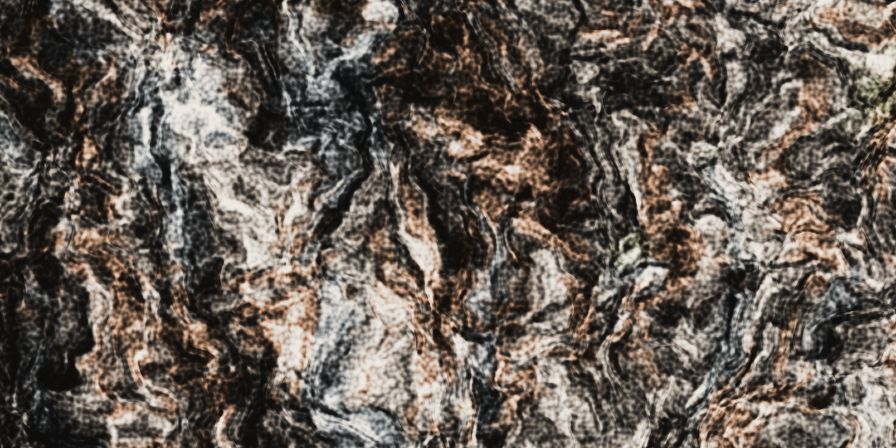
This texture is drawn by a WebGL 1 fragment shader. Its source:

```glsl
precision highp float;
// Weathered cliff face: rusty, streaked rock with dark clefts, pale veins and grit.
uniform vec2 u_resolution;

#define CONTRAST 1.75
#define EXPOSURE 0.0
#define STREAKS 0.36
#define FACETS 0.42
#define RELIEF 1.25
#define GRIT 0.44
#define NEUTRAL vec3(1.07, 0.99, 0.91)
#define RUST vec3(1.32, 0.94, 0.69)
#define COOL vec3(0.95, 1.01, 1.04)
#define MOSS vec3(1.04, 1.04, 0.72)

vec2 hash2(vec2 p) {
  vec3 h = fract(p.xyx * vec3(0.1031, 0.1030, 0.0973));
  h += dot(h, h.yzx + 33.33);
  return fract((h.xx + h.yz) * h.zy);
}

float slope(vec2 cell, vec2 offset) {
  float angle = 6.2832 * hash2(cell).x;
  return dot(vec2(cos(angle), sin(angle)), offset);
}

// Gradient noise scaled to about unit variance
float noise(vec2 p) {
  vec2 i = floor(p), f = p - i;
  vec2 w = f * f * f * (f * (f * 6.0 - 15.0) + 10.0);
  vec2 e = vec2(1.0, 0.0);
  float low = mix(slope(i, f), slope(i + e, f - e), w.x);
  float high = mix(slope(i + e.yx, f - e.yx), slope(i + 1.0, f - 1.0), w.x);
  return 4.7 * mix(low, high, w.y);
}

// Billowed height whose creases form the clefts
float height(vec2 p) {
  float sum = 0.0, amp = 1.0;
  for (int i = 0; i < 4; i++) {
    sum += amp * abs(noise(p));
    p = mat2(1.6, 1.2, -1.2, 1.6) * p + 7.3;
    amp *= 0.5;
  }
  return sum;
}

// Broken planes: softly joined cells, each with its own tone and tilt
float facets(vec2 p) {
  vec2 i = floor(p), f = p - i;
  float sum = 0.0, total = 0.0;
  for (int y = -1; y <= 1; y++) {
    for (int x = -1; x <= 1; x++) {
      vec2 cell = vec2(float(x), float(y));
      vec2 rnd = hash2(i + cell);
      vec2 d = f - cell - 0.15 - 0.7 * rnd;
      float w = exp(-26.0 * dot(d, d));
      vec2 tone = hash2(i + cell + 51.0);
      sum += w * (2.6 * tone.x - 1.3 + 1.6 * slope(i + cell + 19.0, d));
      total += w;
    }
  }
  return sum / max(total, 1e-9);
}

// Soft elliptical patch
float patchAt(vec2 p, vec2 centre, vec2 radius) {
  vec2 d = (p - centre) / radius;
  return exp(-dot(d, d));
}

void main() {
  vec2 p = gl_FragCoord.xy / u_resolution.y;
  vec2 warp = vec2(noise(p * 4.0), noise(p * 4.0 + 31.0));
  vec2 w = p + 0.025 * warp + 0.007 * vec2(noise(p * 17.0), noise(p * 17.0 + 9.0));

  // Bedding runs steeply down to the right, then opens into blocks
  float blocky = smoothstep(1.0, 2.0, p.x);
  vec2 bed = vec2(w.x + mix(0.25, -0.15, blocky) * (w.y - 0.5),
                  (w.y - 0.5) * mix(0.55, 0.9, blocky));

  // Broad light and dark masses
  float tone = 0.32 * noise(bed * vec2(4.5, 2.5) + 3.0);
  tone -= 1.15 * patchAt(w, vec2(0.06, 0.5), vec2(0.13, 0.6));
  tone -= 0.95 * patchAt(w, vec2(1.3, 0.75), vec2(0.25, 0.2));
  tone -= 0.9 * patchAt(w, vec2(0.87, 0.85), vec2(0.08, 0.27));
  tone -= 0.7 * patchAt(w, vec2(0.35, 0.0), vec2(0.5, 0.09));
  tone += 1.0 * patchAt(w, vec2(0.27, 0.9), vec2(0.07, 0.17));
  tone += 0.9 * patchAt(w, vec2(1.87, 0.1), vec2(0.25, 0.13));
  tone += 0.6 * patchAt(w, vec2(1.78, 0.65), vec2(0.27, 0.35));

  // Pale diagonal vein and a thin upright seam with its shadow
  float veinGap = (w.x - 0.47 - 0.42 * (0.84 - w.y)) / 0.06;
  float vein = exp(-veinGap * veinGap) * smoothstep(0.9, 0.65, w.y);
  float seamSpan = smoothstep(0.08, 0.2, p.y) * smoothstep(0.68, 0.52, p.y);
  float seamGap = (w.x - 0.95) / 0.011;
  float seam = seamSpan * exp(-seamGap * seamGap);
  float shadow = seamSpan * exp(-pow(seamGap - 2.7, 2.0) * 0.5);
  tone += 0.55 * vein + 0.9 * seam - 1.1 * shadow;

  // Streaks, broken planes, relief lit from above, and grit
  float streakShare = mix(1.0, 0.45, blocky);
  tone += STREAKS * streakShare * (0.8 * noise(bed * vec2(17.0, 4.0))
        + 0.6 * noise(bed * vec2(46.0, 9.0)));
  tone += FACETS * (0.8 * facets(bed * 11.0) + 0.7 * facets(bed * 29.0 + 5.0));
  vec2 ground = bed * 8.0;
  float h = height(ground);
  tone += RELIEF * (h - height(ground + vec2(-0.045, 0.085))) + 0.24 * (h - 1.5);
  tone += GRIT * (0.8 * noise(w * 47.0) + 0.75 * noise(p * 92.0));

  // Tone to brightness: many darks, few highlights
  float u = 1.0 / (1.0 + exp(-CONTRAST * (tone + EXPOSURE)));
  float light = 0.045 + 0.53 * u + 0.27 * u * u * u + 0.08 * pow(u, 12.0);

  // Mineral stains
  float stain = 0.5 * noise(bed * vec2(7.0, 4.0) + 13.0) + 0.35 * noise(w * 21.0 + 4.0);
  float rust = 0.7 * patchAt(w, vec2(1.12, 0.55), vec2(0.2, 0.5))
             + 0.45 * patchAt(w, vec2(0.4, 0.8), vec2(0.25, 0.25)) + stain - 0.05;
  float cool = vein + 0.5 * noise(bed * vec2(6.0, 3.0) + 40.0) - 0.35 * stain - 0.25;
  float moss = patchAt(w, vec2(1.95, 0.8), vec2(0.08, 0.07))
             + 0.7 * patchAt(w, vec2(1.4, 0.48), vec2(0.05, 0.05));
  vec3 tint = mix(NEUTRAL, RUST, 0.75 * smoothstep(0.0, 1.0, rust));
  tint = mix(tint, COOL, 0.85 * smoothstep(0.0, 0.8, cool));
  tint = mix(tint, MOSS, 0.75 * min(moss, 1.0));
  tint = mix(tint, vec3(1.02, 1.0, 0.97), smoothstep(0.55, 0.9, light));
  gl_FragColor = vec4(clamp(light * tint, 0.0, 1.0), 1.0);
}
```
